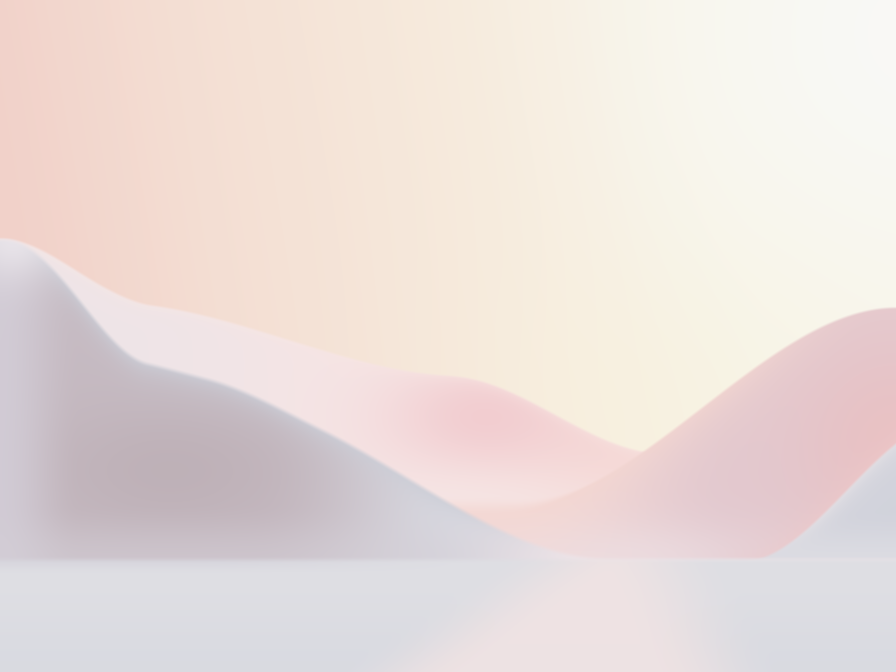
A Shadertoy shader for this background:

```glsl
// Soft pastel dunes under a warm-to-white sky, standing on a pale glossy floor.
// Each crest is a sum of smoothsteps; the layers are painted back to front and
// tinted by their depth below the crest, with broad gaussian glows for light.

// Coverage of the region d > 0, with a smooth edge.
float cover(float d, float softness) {
    float w = fwidth(d) + softness;
    return smoothstep(-w, w, d);
}

// Elliptical gaussian glow.
float glow(vec2 p, vec2 center, vec2 size) {
    vec2 q = (p - center) / size;
    return exp(-dot(q, q));
}

// Crest heights as functions of x.
float backCrest(float x) {
    return 0.645 - 0.095 * smoothstep(0.0, 0.17, x)
                 - 0.110 * smoothstep(0.12, 0.52, x)
                 - 0.115 * smoothstep(0.50, 0.74, x);
}

float leftCrest(float x) {
    return 0.643 - 0.165 * smoothstep(0.005, 0.165, x)
                 - 0.070 * smoothstep(0.06, 0.36, x)
                 - 0.240 * smoothstep(0.23, 0.68, x);
}

float rightCrest(float x) {
    return 0.247 + 0.295 * smoothstep(0.57, 1.0, x);
}

float cornerCrest(float x) {
    return 0.165 + 0.21 * smoothstep(0.83, 1.06, x);
}

vec3 skyColor(vec2 p) {
    float t = p.x + 0.13 * (p.y - 0.7);
    t += 0.004 * sin(t * 61.0 + 2.0 * p.y) + 0.002 * sin(t * 143.0 + 1.3);
    vec3 c = mix(vec3(0.945, 0.815, 0.785), vec3(0.955, 0.875, 0.83), smoothstep(-0.05, 0.3, t));
    c = mix(c, vec3(0.965, 0.92, 0.865), smoothstep(0.2, 0.6, t));
    c = mix(c, vec3(0.97, 0.96, 0.915), smoothstep(0.5, 0.85, t));
    c = mix(c, vec3(0.975, 0.975, 0.965), 0.95 * glow(p, vec2(1.03, 0.95), vec2(0.27, 0.36)));
    return mix(c, vec3(0.97, 0.945, 0.865), 0.5 * glow(p, vec2(0.72, 0.4), vec2(0.2, 0.22)));
}

vec3 backColor(vec2 p, float depth) {
    vec3 c = mix(vec3(0.935, 0.895, 0.905), vec3(0.96, 0.895, 0.895), smoothstep(0.15, 0.4, p.x));
    c = mix(c, vec3(0.96, 0.85, 0.84), smoothstep(0.45, 0.7, p.x));
    c = mix(c, vec3(0.945, 0.79, 0.805), 0.85 * glow(p, vec2(0.54, 0.38), vec2(0.11, 0.085)));
    c = mix(c, vec3(0.965, 0.90, 0.895), 0.7 * glow(p, vec2(0.54, 0.25), vec2(0.17, 0.05)));
    return mix(c, vec3(0.97, 0.90, 0.885), 0.5 * exp(-depth / 0.009));
}

vec3 rightColor(vec2 p, float depth) {
    vec3 c = mix(vec3(0.95, 0.85, 0.845), vec3(0.885, 0.785, 0.81), smoothstep(0.58, 0.82, p.x));
    c = mix(c, vec3(0.91, 0.755, 0.765), glow(p, vec2(1.0, 0.34), vec2(0.11, 0.15)));
    c = mix(c, vec3(0.925, 0.87, 0.885), 0.75 * glow(p, vec2(0.7, 0.17), vec2(0.16, 0.055)));
    // Peach light along the slope, fading towards the top of the hill.
    float slopeLight = exp(-depth / 0.045) * (1.0 - 0.75 * smoothstep(0.8, 0.98, p.x));
    c = mix(c, vec3(0.955, 0.84, 0.815), 0.75 * slopeLight);
    // Pink bounce along the lower right fold.
    float fold = abs(p.y - cornerCrest(p.x));
    return mix(c, vec3(0.935, 0.79, 0.79), 0.5 * exp(-fold / 0.025) * smoothstep(0.78, 0.9, p.x));
}

vec3 leftColor(vec2 p, float depth) {
    vec3 c = mix(vec3(0.775, 0.73, 0.76), vec3(0.85, 0.85, 0.88), smoothstep(0.28, 0.53, p.x));
    c = mix(c, vec3(0.735, 0.68, 0.705), 0.75 * glow(p, vec2(0.19, 0.3), vec2(0.15, 0.1)));
    c = mix(c, vec3(0.83, 0.81, 0.85), 0.8 * (1.0 - smoothstep(0.0, 0.09, p.x)));
    c = mix(c, vec3(0.83, 0.81, 0.84), 0.5 * smoothstep(0.25, 0.165, p.y));
    // Cool rim, brightest at the peak and at the thin tail.
    c = mix(c, vec3(0.795, 0.805, 0.84), 0.85 * exp(-depth / 0.02));
    c = mix(c, vec3(0.92, 0.90, 0.92), 0.9 * glow(p, vec2(0.015, 0.645), vec2(0.05, 0.06)));
    return mix(c, vec3(0.93, 0.89, 0.905), smoothstep(0.48, 0.66, p.x));
}

vec3 floorColor(vec2 p) {
    vec3 c = mix(vec3(0.85, 0.855, 0.88), vec3(0.87, 0.87, 0.89), smoothstep(0.0, 0.14, p.y));
    c = mix(c, vec3(0.82, 0.81, 0.845), 0.55 * smoothstep(0.145, 0.167, p.y) * smoothstep(0.55, 0.2, p.x));
    // Mirrored valley light, widening towards the viewer.
    float leftSide = mix(0.42, 0.61, p.y / 0.167);
    float rightSide = mix(0.83, 0.76, p.y / 0.167);
    float reflection = smoothstep(leftSide - 0.05, leftSide + 0.1, p.x)
                     * smoothstep(rightSide + 0.05, rightSide - 0.1, p.x);
    return mix(c, vec3(0.945, 0.89, 0.89), 0.85 * reflection);
}

void mainImage(out vec4 fragColor, in vec2 fragCoord) {
    vec2 p = fragCoord / iResolution.xy;
    vec3 color = skyColor(p);

    float depth = backCrest(p.x) - p.y;
    color = mix(color, backColor(p, max(depth, 0.0)), cover(depth, 0.001));

    // The right dune melts into the valley at its left end.
    depth = rightCrest(p.x) - p.y;
    float melt = 0.014 * smoothstep(0.66, 0.54, p.x);
    color = mix(color, rightColor(p, max(depth, 0.0)), cover(depth, 0.001 + melt));

    depth = cornerCrest(p.x) - p.y;
    vec3 cornerColor = mix(vec3(0.82, 0.825, 0.86), vec3(0.88, 0.87, 0.89), exp(-max(depth, 0.0) / 0.02));
    cornerColor = mix(cornerColor, vec3(0.86, 0.86, 0.885), smoothstep(0.24, 0.165, p.y));
    color = mix(color, cornerColor, cover(depth, 0.001) * smoothstep(0.8, 0.87, p.x));

    depth = leftCrest(p.x) - p.y;
    color = mix(color, leftColor(p, max(depth, 0.0)), cover(depth, 0.003));

    color = mix(color, floorColor(p), cover(0.167 - p.y, 0.004));
    fragColor = vec4(color, 1.0);
}
```
